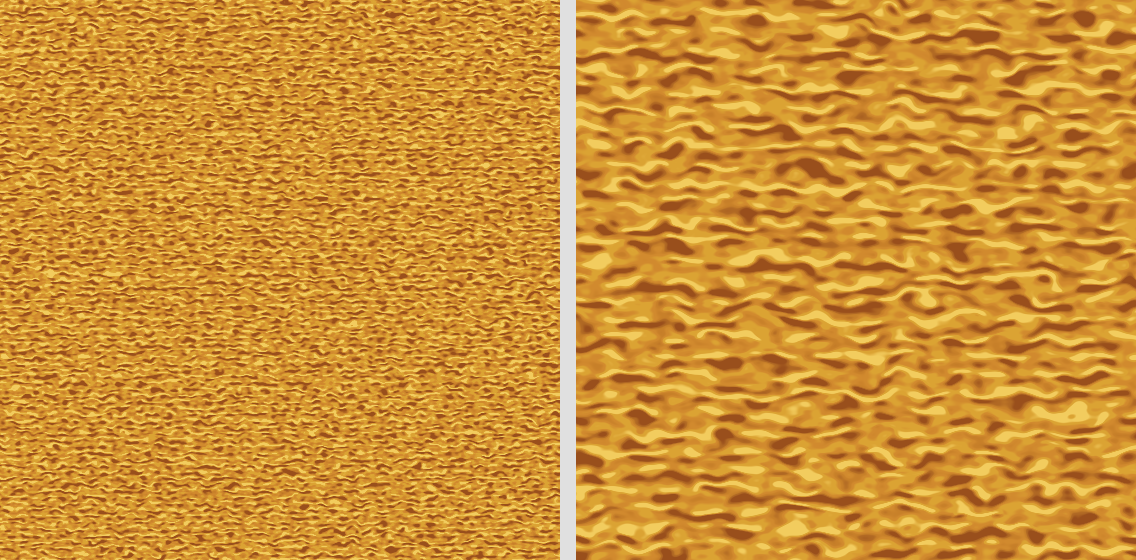
Left, the full canvas; right, a detail of the centre.
Reproduce this texture procedurally as a Shadertoy shader.

```glsl
const float TAU = 6.2831853;

vec2 hashGradient(vec2 cell) {
    vec3 h = fract(cell.xyx * vec3(0.1031, 0.1030, 0.0973));
    h += dot(h, h.yzx + 33.33);
    return 2.0 * fract((h.xx + h.yz) * h.zy) - 1.0;
}

float gradientNoise(vec2 p) {
    vec2 cell = floor(p);
    vec2 f = p - cell;
    vec2 blend = f * f * f * (f * (f * 6.0 - 15.0) + 10.0);
    float a = dot(hashGradient(cell), f);
    float b = dot(hashGradient(cell + vec2(1, 0)), f - vec2(1, 0));
    float c = dot(hashGradient(cell + vec2(0, 1)), f - vec2(0, 1));
    float d = dot(hashGradient(cell + vec2(1, 1)), f - vec2(1, 1));
    return mix(mix(a, b, blend.x), mix(c, d, blend.x), blend.y);
}

// Periodic bump of height one, centred on whole numbers
float rowPulse(float y, float sharpness) {
    return pow(max(0.5 + 0.5 * cos(TAU * y), 0.0), sharpness);
}

// Tone runs from about -2 (hollow) to 2 (lit crest)
vec3 goldRamp(float tone) {
    vec3 color = mix(vec3(0.60, 0.31, 0.11), vec3(0.69, 0.41, 0.14), smoothstep(-1.7, -1.0, tone));
    color = mix(color, vec3(0.78, 0.50, 0.16), smoothstep(-1.0, -0.5, tone));
    color = mix(color, vec3(0.82, 0.54, 0.18), smoothstep(-0.5, -0.1, tone));
    color = mix(color, vec3(0.86, 0.64, 0.20), smoothstep(-0.05, 0.4, tone));
    return mix(color, vec3(0.95, 0.80, 0.37), smoothstep(0.75, 1.5, tone));
}

void mainImage(out vec4 fragColor, in vec2 fragCoord) {
    vec2 uv = fragCoord / iResolution.y;

    // Gently wavering horizontal rows
    float row = uv.y * 88.0
              + 0.9 * gradientNoise(uv * vec2(58, 76))
              + 0.7 * gradientNoise(uv * vec2(24, 36) + 31.7);

    // Break the rows into short lit dashes and dark pits
    float lit = smoothstep(-0.2, 0.14, gradientNoise(uv * vec2(56, 98) + 57.3));
    float pit = smoothstep(-0.14, 0.26, gradientNoise(uv * vec2(58, 94) + 113.9));
    float crest = lit * rowPulse(row, 3.5);
    float hollow = pit * rowPulse(row + 0.38, 1.5);

    // Fine grain, flattened along the rows
    float grain = gradientNoise(uv * vec2(100, 185) + 211.1);

    float tone = 0.15 + 2.2 * crest - 2.9 * hollow + 1.9 * grain;
    fragColor = vec4(goldRamp(tone), 1.0);
}
```
